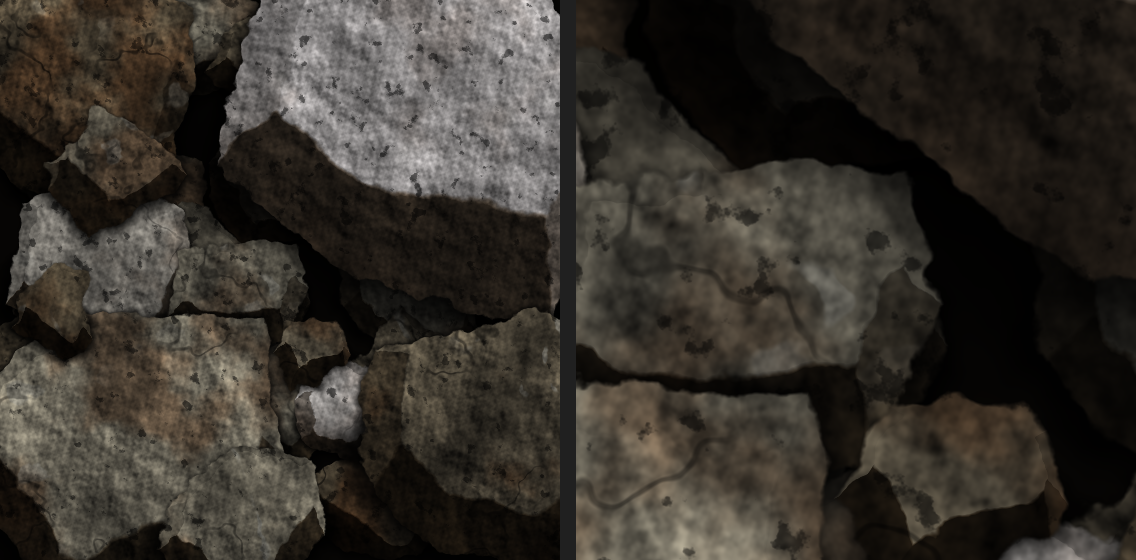
Left: the whole. Right: its middle third, enlarged.
A Shadertoy shader for this texture:

```glsl
// A pile of weathered boulders: each rock is a polygon with bevelled facets,
// lit from above and painted back to front over black gaps. Noise adds
// chipped edges, grain, rust stains, pits, cracks, lichen and pale veins.

const float TAU = 6.2831853;
const int FACETS = 7;
const int RUBBLE_GRID = 5;        // back layer of small rocks, per side
const int BOULDERS = 11;
const float EDGE = 0.002;         // softness of outlines
const float ROUGHNESS = 0.075;    // broad wobble of outlines
const float CHIPPING = 0.02;      // fine wobble of outlines
const float SQUASH = 1.15;        // rocks lie wider than tall
const float RELIEF = 1.7;
const float GRAIN = 0.30;
const float TOP_LIGHT = 0.95;
const float UNDER_LIGHT = 0.24;
const float SHADOW = 0.08;

const vec3 GAP = vec3(0.025, 0.02, 0.015);
const vec3 BROWN = vec3(0.27, 0.235, 0.18);
const vec3 GREY = vec3(0.40, 0.385, 0.34);
const vec3 PALE = vec3(0.625, 0.612, 0.61);
const vec3 RUST = vec3(0.27, 0.165, 0.09);
const vec3 LICHEN = vec3(0.50, 0.50, 0.48);

// Large rocks, back to front: centre, radius, paleness
const vec4 BOULDER[BOULDERS] = vec4[BOULDERS](
    vec4(0.12, 0.86, 0.21, 0.10), vec4(0.20, 0.52, 0.17, 0.72),
    vec4(0.43, 0.47, 0.12, 0.42), vec4(0.73, 0.80, 0.37, 1.00),
    vec4(0.20, 0.19, 0.28, 0.40), vec4(0.63, 0.26, 0.09, 0.85),
    vec4(0.93, 0.22, 0.27, 0.20), vec4(0.45, 0.06, 0.14, 0.38),
    vec4(0.19, 0.69, 0.11, 0.32), vec4(0.57, 0.37, 0.06, 0.22),
    vec4(0.10, 0.45, 0.08, 0.10));

float hash(vec2 p) { return fract(sin(dot(p, vec2(127.1, 311.7))) * 43758.5453); }

float noise(vec2 p) {
    vec2 i = floor(p), f = fract(p);
    f = f * f * (3.0 - 2.0 * f);
    return mix(mix(hash(i), hash(i + vec2(1, 0)), f.x),
               mix(hash(i + vec2(0, 1)), hash(i + vec2(1, 1)), f.x), f.y);
}

float fbm(vec2 p) {
    float sum = 0.0, amp = 0.5;
    for (int i = 0; i < 5; i++) {
        sum += amp * noise(p);
        p = mat2(1.6, 1.2, -1.2, 1.6) * p + 3.7;
        amp *= 0.52;
    }
    return sum;
}

// Round patches scattered on a jittered grid
float spots(vec2 p) {
    vec2 cell = floor(p);
    float cover = 0.0;
    for (int k = 0; k < 9; k++) {
        vec2 c = cell + vec2(k % 3, k / 3) - 1.0;
        vec2 centre = c + 0.2 + 0.6 * vec2(hash(c), hash(c + 31.0));
        float radius = 0.45 * hash(c + 57.0) * step(0.4, hash(c + 83.0));
        cover = max(cover, smoothstep(radius, radius - 0.08, length(p - centre)) * step(0.1, radius));
    }
    return cover;
}

// Signed distance to the outline; light is the brightness of the facet hit
float facetedRock(vec2 q, float radius, float seed, out float light) {
    float dist = -10.0, height = 1.0, blend = 0.035;
    light = TOP_LIGHT;
    for (int i = 0; i < FACETS; i++) {
        vec2 id = vec2(float(i), seed);
        float angle = (float(i) + 0.7 * hash(id)) * TAU / float(FACETS);
        vec2 normal = vec2(cos(angle), sin(angle));
        float depth = radius * (0.85 + 0.3 * hash(id + 11.0)) - dot(q, normal);
        float under = smoothstep(0.4, -0.75, normal.y + 0.2 * normal.x);
        float bevel = radius * mix(0.12, 0.6, under * (0.4 + 0.6 * hash(id + 23.0)));
        float face = mix(0.92, UNDER_LIGHT, under) * (0.8 + 0.3 * hash(id + 37.0));
        float h = clamp(0.5 + 0.5 * (height - depth / bevel) / blend, 0.0, 1.0);
        light = mix(light, face, h);
        height = mix(height, depth / bevel, h) - blend * h * (1.0 - h);
        dist = max(dist, -depth);
    }
    return dist;
}

vec3 stone(vec2 p, vec2 q, float paleness, float seed, float light) {
    vec2 s = mat2(0.8, 0.6, -0.6, 0.8) * p + seed * 1.37;
    float dull = 1.0 - 0.75 * paleness;
    float mottle = fbm(s * 11.0) - 0.48;
    vec2 slope = vec2(0.001, 0.0065);
    float bump = fbm(s * 22.0) - fbm((s + slope) * 22.0);
    float chips = fbm(s * 7.0) - fbm((s + 2.0 * slope) * 7.0);
    float fine = noise(s * 210.0) * 0.55 + noise(s * 110.0) * 0.45 - 0.5;

    vec3 col = mix(BROWN, GREY, smoothstep(0.0, 0.5, paleness));
    col = mix(col, PALE, smoothstep(0.5, 1.0, paleness));
    col = mix(col, RUST, 0.6 * dull * smoothstep(0.5, 0.68, fbm(s * 6.0 + 40.0)));
    col *= 1.0 + mottle * mix(0.5, 1.7, dull);

    // Lichen, veins, pits and broken cracks
    float patches = spots(s * 12.0 + 1.5 * mottle) * smoothstep(0.4, 0.6, noise(s * 4.0));
    col = mix(col, LICHEN, 0.55 * patches * dull);
    float line = abs(q.x + 0.3 * q.y + 0.06 * mottle);
    float vein = smoothstep(0.007, 0.002, line) * step(hash(vec2(seed, 5.0)), 0.12);
    col = mix(col, LICHEN, 0.6 * vein * smoothstep(-0.08, 0.06, mottle));
    col *= 1.0 - 0.5 * smoothstep(0.62, 0.72, fbm(s * 46.0 + 9.0));
    float crack = smoothstep(0.012, 0.002, abs(fbm(s * 4.5 + 70.0) - 0.5));
    col *= 1.0 - 0.5 * crack * dull * smoothstep(0.45, 0.65, noise(s * 8.0 + 5.0));

    float rough = mix(1.0, 1.5, dull) * mix(1.5, 1.0, light);
    col *= max(0.2, 1.0 + rough * (RELIEF * (bump + chips) + GRAIN * fine));
    return col * light * mix(vec3(1.12, 0.95, 0.75), vec3(1.0), smoothstep(0.1, 0.75, light));
}

void mainImage(out vec4 fragColor, in vec2 fragCoord) {
    vec2 p = fragCoord / iResolution.y;
    vec2 wobble = ROUGHNESS * (vec2(fbm(p * 7.0), fbm(p * 7.0 + 19.0)) - 0.48);
    wobble += CHIPPING * (vec2(fbm(p * 32.0 + 5.0), fbm(p * 32.0 + 47.0)) - 0.48);
    vec3 col = GAP;
    int rubble = RUBBLE_GRID * RUBBLE_GRID;

    for (int i = 0; i < rubble + BOULDERS; i++) {
        float seed = float(i) + 1.0;
        vec4 rock;
        if (i < rubble) {
            vec2 jitter = vec2(hash(vec2(seed, 1.0)), hash(vec2(seed, 2.0)));
            vec2 cell = vec2(i % RUBBLE_GRID, RUBBLE_GRID - 1 - i / RUBBLE_GRID);
            rock.xy = (cell + 0.2 + 0.6 * jitter) / float(RUBBLE_GRID);
            rock.z = mix(0.08, 0.14, hash(vec2(seed, 3.0)));
            rock.w = 0.55 * hash(vec2(seed, 4.0));
        } else {
            rock = BOULDER[i - rubble];
        }
        vec2 q = (p - rock.xy + wobble) * vec2(1.0, SQUASH);
        float light;
        float dist = facetedRock(q, rock.z, seed, light);

        // Contact shadow falls mostly below the rock
        float reach = rock.z * mix(0.06, 0.32, smoothstep(0.4, -0.4, q.y / rock.z));
        col *= mix(SHADOW, 1.0, smoothstep(-0.01, reach, dist));

        float cover = smoothstep(EDGE, -EDGE, dist);
        if (cover > 0.0) {
            light *= mix(0.7, 1.04, smoothstep(-1.0, 0.5, q.y / rock.z));
            light *= i < rubble ? 0.85 : 1.0;
            col = mix(col, stone(p, q, rock.w, seed, light), cover);
        }
    }
    fragColor = vec4(clamp(col, 0.0, 1.0), 1.0);
}
```
